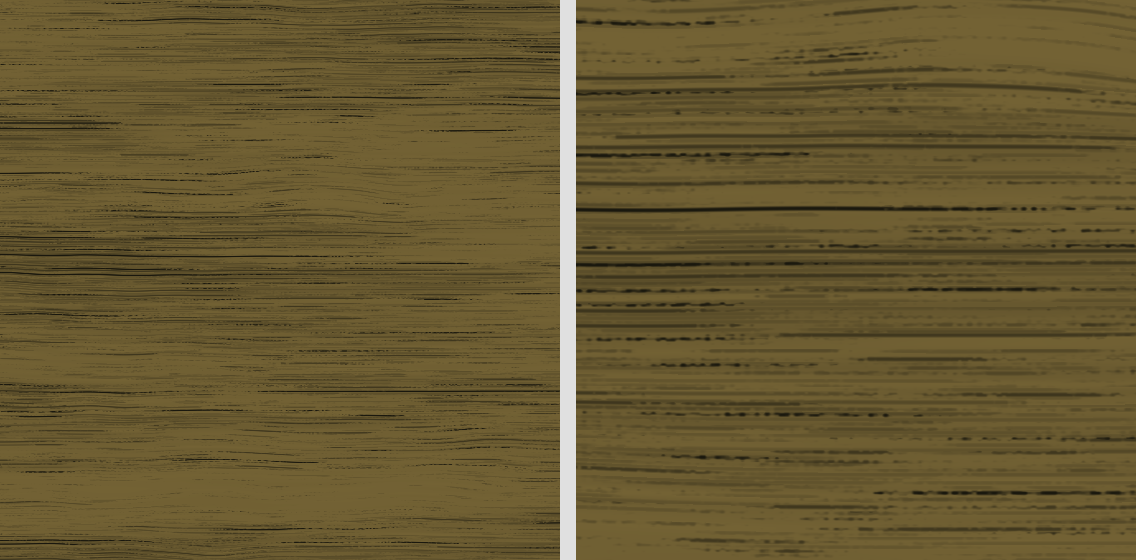
Left: the whole. Right: its middle third, enlarged.
Reproduce this texture procedurally as a three.js fragment shader.

```glsl
varying vec2 vUv;

const vec3 WOOD = vec3(0.452, 0.385, 0.205);
const vec3 INK = vec3(0.055, 0.055, 0.035);
const vec2 BEND_SCALE = vec2(5.5, 8.0);    // size of the tilted regions
const float BEND_HEIGHT = 0.011;
const vec2 BAND_SCALE = vec2(1.6, 9.0);    // broad clusters of streaks
const vec2 STRAND_SCALE = vec2(2.2, 34.0); // narrow clusters
const vec2 GRAIN_SCALE = vec2(340.0, 520.0);
const float CLUSTERING = 0.58;
const float THRESHOLD = 0.15;
const float TAPER = 0.22;
const float RAGGEDNESS = 0.18;
const float HALF_WIDTH = 0.0010;
const float EDGE = 0.0009;
const float SHADE = 0.11;
const float INK_OPACITY = 0.88;
const float LAYER_FADE = 0.55;
const int LAYERS = 4;

float hash(vec2 p) {
  vec3 q = fract(vec3(p.xyx) * 0.1031);
  q += dot(q, q.yzx + 33.33);
  return fract((q.x + q.y) * q.z);
}

float noise(vec2 p) {
  vec2 i = floor(p);
  vec2 f = fract(p);
  f = f * f * (3.0 - 2.0 * f);
  float low = mix(hash(i), hash(i + vec2(1.0, 0.0)), f.x);
  float high = mix(hash(i + vec2(0.0, 1.0)), hash(i + 1.0), f.x);
  return mix(low, high, f.y);
}

// Nearly level grain that undulates only in some regions
float bentHeight(vec2 p) {
  float region = smoothstep(0.35, 0.65, noise(p * vec2(1.5, 6.0) + 71.0));
  float bend = noise(p * BEND_SCALE + 13.0) - 0.5;
  bend += 0.35 * (noise(p * BEND_SCALE * 2.3 + 37.0) - 0.5);
  return p.y + BEND_HEIGHT * mix(0.1, 1.5, region) * bend;
}

// One family of tapering streaks, one streak line per row
float streaks(vec2 p, float rows, float stretch, float threshold, float density, float grain) {
  float row = floor(p.y * rows);
  float seed = hash(vec2(row, rows));
  float center = mix(0.25, 0.75, hash(vec2(row + 9.0, rows)));
  float dist = abs(fract(p.y * rows) - center) / rows;

  float x = p.x * stretch * mix(0.4, 1.7, seed) + seed * 60.0;
  float along = 0.65 * noise(vec2(x, row + 5.0)) + 0.35 * noise(vec2(x * 3.1, row + 400.0));
  float score = along - 0.5 + CLUSTERING * (density - 0.5) - threshold;
  score += RAGGEDNESS * (grain - 0.5);

  float strength = smoothstep(0.0, TAPER, score);
  float width = HALF_WIDTH * mix(0.35, 1.15, strength);
  return strength * (1.0 - smoothstep(width - EDGE, width + EDGE, dist));
}

void main() {
  vec2 p = vec2(vUv.x, bentHeight(vUv) + 0.1);
  float density = 0.5 * noise(p * BAND_SCALE + 3.0) + 0.5 * noise(p * STRAND_SCALE + 19.0);
  float grain = noise(vUv * GRAIN_SCALE);

  // Coarse long streaks first, then finer, shorter and much paler ones
  float ink = 0.0;
  float opacity = INK_OPACITY;
  for (int i = 0; i < LAYERS; i++) {
    float level = float(i);
    float rows = 88.0 * pow(1.65, level);
    float stretch = 3.0 + 2.0 * level;
    float threshold = THRESHOLD - 0.035 * level;
    ink = max(ink, opacity * streaks(p, rows, stretch, threshold, density, grain));
    opacity *= LAYER_FADE;
  }

  // Soft fibres darken the crowded bands
  float fibre = noise(p * vec2(5.0, 210.0) + 53.0);
  float crowd = smoothstep(0.35, 0.8, density);
  vec3 color = WOOD * (1.0 - SHADE * fibre * (0.2 + crowd));
  gl_FragColor = vec4(mix(color, INK, ink), 1.0);
}
```
